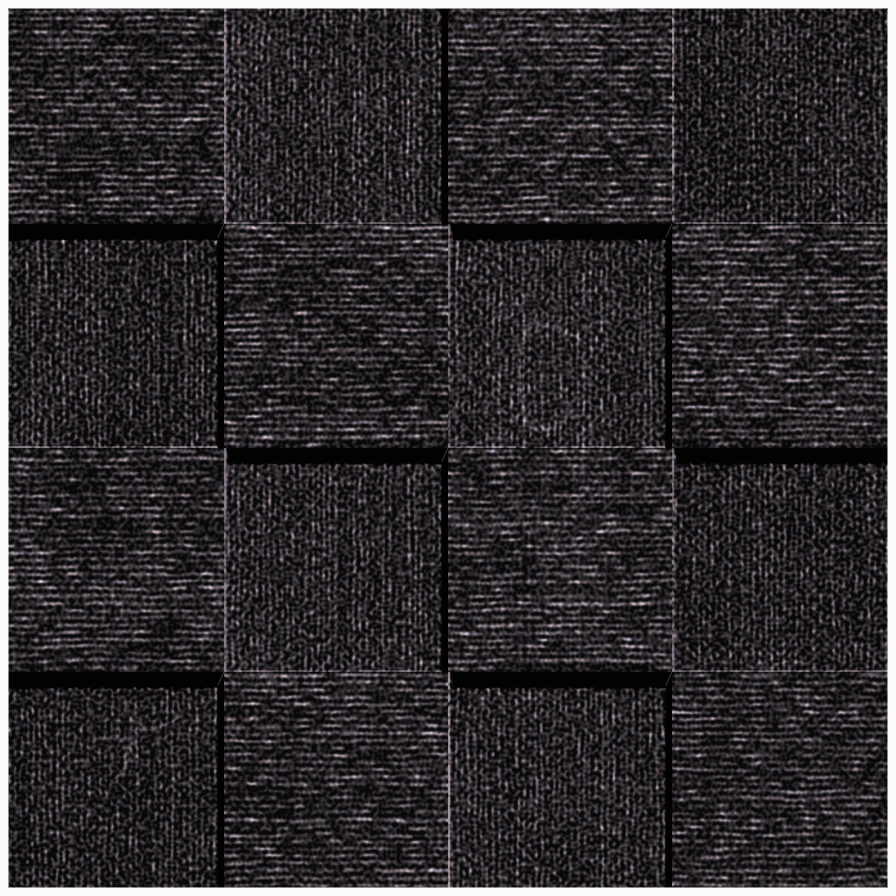
Write a WebGL 1 fragment shader that draws this pattern.

```glsl
precision highp float;
uniform vec2 u_resolution;

#define TILES 4.0
#define MARGIN 0.0095
#define RAISED_LANES 31.0
#define SUNK_LANES 37.0
#define GRAIN_FREQ 200.0
#define TOP_SHADOW 0.0185
#define SIDE_SHADOW 0.0075
#define RIM_WIDTH 0.0026
#define BASE_TONE 0.150
#define CONTRAST 0.105
#define STONE_TINT vec3(1.04, 0.95, 1.03)
#define PAPER vec3(0.99)

const float TAU = 6.28318531;

float hash(vec2 p) {
  return fract(sin(dot(p, vec2(127.1, 311.7))) * 43758.55);
}

vec2 gradientAt(vec2 cell) {
  float angle = TAU * hash(cell);
  return vec2(cos(angle), sin(angle));
}

float gradientNoise(vec2 p) {
  vec2 i = floor(p), f = fract(p);
  vec2 w = f * f * f * (f * (f * 6.0 - 15.0) + 10.0);
  vec2 e = vec2(1.0, 0.0);
  float low = mix(dot(gradientAt(i), f), dot(gradientAt(i + e.xy), f - e.xy), w.x);
  float high = mix(dot(gradientAt(i + e.yx), f - e.yx), dot(gradientAt(i + e.xx), f - e.xx), w.x);
  return mix(low, high, w.y);
}

// 1 where the distance d is below width, with a soft edge
float band(float d, float width, float soft) {
  return 1.0 - smoothstep(width - soft, width + soft, d);
}

// Signed roughness of the ribbed surface; along runs with the ribs
float ribs(float along, float across, float sunk, float seed) {
  float lanes = mix(RAISED_LANES, SUNK_LANES, sunk);
  across += 0.014 * gradientNoise(vec2(along * 14.0 + seed, across * 9.0));
  float lane = floor(across * lanes);
  float crest = 0.5 - 0.5 * cos(TAU * across * lanes);
  float dashFreq = mix(55.0, 110.0, sunk);
  float dash = gradientNoise(vec2(along * dashFreq + seed, lane * 7.37 + 0.41 + seed));
  float laneLevel = hash(vec2(lane, seed)) - 0.5;
  float groove = mix(0.85, 0.6, sunk) * (2.0 * crest - 1.0);
  return groove + crest * (mix(3.4, 2.2, sunk) * dash + 0.9 * laneLevel);
}

// Thin pale scratches that fade in and out
float scuffs(vec2 uv) {
  float ridge = band(abs(gradientNoise(uv * 10.0 + 3.7)), 0.02, 0.015);
  return ridge * smoothstep(0.15, 0.4, gradientNoise(uv * 7.0 + 31.3));
}

void main() {
  vec2 uv = gl_FragCoord.xy / u_resolution;
  float px = 0.75 / min(u_resolution.x, u_resolution.y);

  // Checkerboard of raised and sunk tiles
  vec2 tile = floor(uv * TILES);
  vec2 local = fract(uv * TILES);
  float sunk = 1.0 - mod(tile.x + tile.y, 2.0);
  float seed = floor(hash(tile + 5.0) * 60.0);
  vec2 lowGap = local / TILES;
  vec2 highGap = (1.0 - local) / TILES;
  vec2 hasLow = step(0.5, tile);
  vec2 hasHigh = step(tile, vec2(TILES - 1.5));

  // Ribs lie across on raised tiles and upright on sunk ones
  vec2 ribDir = mix(vec2(uv.x, local.y), vec2(uv.y, local.x), sunk);
  float grain = gradientNoise(uv * GRAIN_FREQ + 0.37);
  float patchy = gradientNoise(uv * 13.0 + 8.1);
  float rough = ribs(ribDir.x, ribDir.y, sunk, seed);
  rough += mix(2.5, 3.2, sunk) * grain + 0.3 * patchy;
  rough += scuffs(uv) * (0.5 + 0.6 * sunk) + 0.25 * (hash(tile) - 0.5) - 0.15 * sunk;
  float peak = max(rough, 0.0);
  float tone = max(BASE_TONE + CONTRAST * rough + 0.02 * peak * peak, 0.035);

  // Lit rims on the left and bottom of each sunk tile
  float wear = clamp(0.75 + 1.1 * grain + 0.8 * patchy, 0.0, 1.0);
  float leftRim = hasLow.x * band(lowGap.x, RIM_WIDTH, px) * mix(0.65, 1.0, hash(tile + 2.0));
  float bottomRim = hasLow.y * band(lowGap.y, RIM_WIDTH * 0.8, px) * mix(0.4, 0.85, hash(tile + 9.0));
  tone = mix(tone, 0.62, sunk * wear * max(leftRim, bottomRim));

  // Shadows cast into sunk tiles by the neighbours above and to the right
  float fray = 0.0025 * grain;
  float slant = 1.0 - band(lowGap.x, RIM_WIDTH + 0.2 * highGap.y, px);
  float topShade = hasHigh.y * slant * band(highGap.y + fray, TOP_SHADOW, px + 0.001);
  float sideShade = hasHigh.x * band(highGap.x + 0.5 * fray, SIDE_SHADOW, px + 0.0005);
  tone = mix(tone, 0.008, sunk * max(topShade, sideShade));

  // Faint mitre where the two shadows meet
  float mitre = band(abs(highGap.x - 0.45 * highGap.y), 0.0008, px);
  mitre *= band(highGap.y, TOP_SHADOW * 0.8, px) * hasHigh.x * hasHigh.y * sunk;
  tone = mix(tone, 0.3, 0.6 * mitre);

  // Pale margin around the panel
  vec2 inset = min(uv, 1.0 - uv);
  float margin = band(min(inset.x, inset.y), MARGIN, px);
  vec3 hue = STONE_TINT + 0.08 * gradientNoise(uv * 90.0) * vec3(1.0, 0.0, -1.0);
  gl_FragColor = vec4(mix(tone * hue, PAPER, margin), 1.0);
}
```
